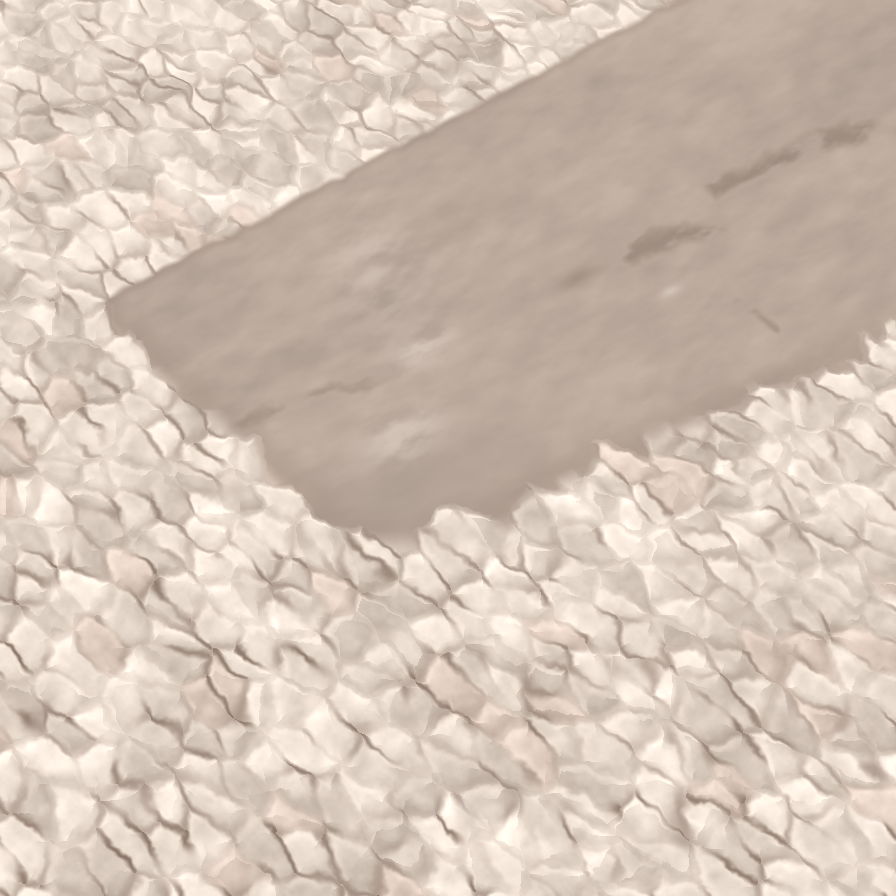
This texture is drawn by a three.js fragment shader. Its source:

```glsl
// A weathered stone slab lying diagonally in a bed of pale, sunlit gravel.
varying vec2 vUv;

const vec3 SLAB_LIGHT = vec3(0.770, 0.700, 0.645);
const vec3 SLAB_DARK = vec3(0.670, 0.605, 0.560);
const vec3 STAIN = vec3(0.560, 0.485, 0.440);
const vec3 CHALK = vec3(0.840, 0.780, 0.735);
const vec3 STONE_CREAM = vec3(0.965, 0.910, 0.860);
const vec3 STONE_GREY = vec3(0.835, 0.775, 0.730);
const vec3 STONE_PINK = vec3(0.880, 0.790, 0.735);
const vec3 CREVICE = vec3(0.560, 0.480, 0.430);

const vec2 TOP_CORNER = vec2(0.104, 0.659);
const vec2 LOW_CORNER = vec2(0.450, 0.388);
const vec2 TOP_NORMAL = vec2(0.464, -0.886);
const vec2 LEFT_NORMAL = vec2(0.665, 0.747);
const vec2 LOW_NORMAL = vec2(-0.403, 0.915);
const vec2 SLAB_DIR = vec2(0.895, 0.446);
const vec2 LIGHT_DIR = vec2(-0.55, 0.835);
const vec2 STONE_DIR = vec2(0.643, -0.766);  // long axis of the stones
const vec2 STONE_DENSITY = vec2(16.5, 25.0); // cells along and across it
const float PERSPECTIVE = 0.34;
const float STONE_OVERLAP = 0.72;            // how far stones break the slab edge
const float CREVICE_WIDTH = 0.30;

float hash(vec2 p) {
  vec3 q = fract(vec3(p.xyx) * 0.1031);
  q += dot(q, q.yzx + 33.33);
  return fract((q.x + q.y) * q.z);
}

float noise(vec2 p) {
  vec2 i = floor(p), f = fract(p);
  f = f * f * (3.0 - 2.0 * f);
  return mix(mix(hash(i), hash(i + vec2(1, 0)), f.x),
             mix(hash(i + vec2(0, 1)), hash(i + vec2(1, 1)), f.x), f.y);
}

float fbm(vec2 p) {
  float sum = 0.0, amp = 0.53;
  for (int i = 0; i < 4; i++) {
    sum += amp * noise(p);
    p = p * 2.03 + 17.3;
    amp *= 0.5;
  }
  return sum;
}

vec2 across(vec2 d) { return vec2(-d.y, d.x); }

// Canvas to gravel cells, and back
vec2 toCells(vec2 p) {
  vec2 q = p / (1.0 - PERSPECTIVE * p.y);
  return vec2(dot(q, STONE_DIR), dot(q, across(STONE_DIR))) * STONE_DENSITY + 40.0;
}

vec2 fromCells(vec2 c) {
  c = (c - 40.0) / STONE_DENSITY;
  vec2 q = c.x * STONE_DIR + c.y * across(STONE_DIR);
  return q / (1.0 + PERSPECTIVE * q.y);
}

// Inside distance to the two edges that the gravel overlaps, corner rounded
float pebbledEdge(vec2 p) {
  float a = dot(p - TOP_CORNER, LEFT_NORMAL);
  float b = dot(p - LOW_CORNER, LOW_NORMAL);
  float h = max(0.06 - abs(a - b), 0.0) / 0.06;
  return min(a, b) - h * h * 0.015;
}

float slabCover(vec2 p, vec2 center) {
  return smoothstep(-0.005, 0.005, pebbledEdge(mix(p, center, STONE_OVERLAP)));
}

float streak(vec2 p, vec2 a, vec2 b, float width) {
  vec2 d = b - a;
  float t = clamp(dot(p - a, d) / dot(d, d), 0.0, 1.0);
  return 1.0 - smoothstep(0.0, width, length(p - a - d * t));
}

float spot(vec2 p, vec2 center, vec2 size) {
  vec2 d = p - center;
  d = vec2(dot(d, SLAB_DIR), dot(d, across(SLAB_DIR))) / size;
  return exp(-dot(d, d));
}

vec3 stoneColor(vec2 id) {
  vec3 c = mix(STONE_GREY, STONE_CREAM, smoothstep(-0.1, 0.9, hash(id + 3.1)));
  return mix(c, STONE_PINK, 0.6 * step(0.92, hash(id + 9.7)));
}

vec3 slabColor(vec2 p) {
  vec2 s = vec2(dot(p, SLAB_DIR), dot(p, across(SLAB_DIR)));
  float grain = fbm(s * vec2(28.0, 60.0));
  float mottle = fbm(s * vec2(6.0, 10.0) + 5.0);
  vec3 c = mix(SLAB_DARK, SLAB_LIGHT, clamp(0.66 + 0.9 * (mottle - 0.5) + 0.9 * (grain - 0.5), 0.0, 1.0));
  c = mix(c, SLAB_DARK, 0.6 * spot(p, vec2(0.46, 0.45), vec2(0.16, 0.07)));
  // Cracks and stains
  vec2 w = p + 0.03 * (vec2(fbm(p * 24.0), fbm(p * 24.0 + 9.0)) - 0.5);
  float crack = max(streak(w, vec2(0.70, 0.72), vec2(0.80, 0.75), 0.018),
                    streak(w, vec2(0.80, 0.79), vec2(0.97, 0.866), 0.018));
  crack = max(crack, 0.7 * streak(w, vec2(0.25, 0.525), vec2(0.44, 0.587), 0.012));
  crack = max(crack, 0.7 * streak(w, vec2(0.82, 0.66), vec2(0.87, 0.63), 0.010));
  crack *= smoothstep(0.35, 0.65, grain);
  float stain = spot(p, vec2(0.645, 0.691), vec2(0.024, 0.010)) + 0.3 * spot(p, vec2(0.52, 0.76), vec2(0.06, 0.025));
  c = mix(c, STAIN, clamp(0.65 * crack + 0.5 * stain, 0.0, 0.7));
  // Chalky scuffs
  float scuff = spot(p, vec2(0.47, 0.612), vec2(0.035, 0.018)) + spot(p, vec2(0.45, 0.515), vec2(0.045, 0.025))
              + 0.5 * spot(p, vec2(0.42, 0.70), vec2(0.05, 0.06)) + spot(p, vec2(0.75, 0.677), vec2(0.012, 0.006));
  return mix(c, CHALK, clamp(scuff * smoothstep(0.25, 0.75, grain), 0.0, 0.8));
}

void main() {
  vec2 p = vUv;
  vec2 warp = vec2(fbm(p * 30.0), fbm(p * 30.0 + 31.0)) - 0.5;
  vec2 cell = toCells(p + 0.024 * warp);

  // Nearest two stones
  float near = 9.0, next = 9.0;
  vec2 nearId = vec2(0.0), nextId = vec2(0.0), nearPos = vec2(0.0), nextPos = vec2(0.0);
  for (int y = -2; y <= 2; y++) {
    for (int x = -2; x <= 2; x++) {
      vec2 id = floor(cell) + vec2(float(x), float(y));
      vec2 pos = id + 0.05 + 0.9 * vec2(hash(id), hash(id + 71.7));
      float d = length(cell - pos);
      if (d < near) {
        next = near; nextId = nearId; nextPos = nearPos;
        near = d; nearId = id; nearPos = pos;
      } else if (d < next) {
        next = d; nextId = id; nextPos = pos;
      }
    }
  }
  float gap = next - near;
  float blend = 0.5 * (1.0 - smoothstep(0.0, 0.25, gap));
  vec2 center = fromCells(nearPos), neighbor = fromCells(nextPos);

  // Gravel: softly tinted stones with a shaded side and broken crevices
  vec3 gravel = mix(stoneColor(nearId), stoneColor(nextId), blend);
  vec2 facing = normalize(neighbor - center + 1e-5);
  float rim = smoothstep(0.0, 0.2, gap) * (1.0 - smoothstep(0.2, 0.7, gap));
  gravel += 0.06 * dot(facing, LIGHT_DIR) * rim + 0.20 * (fbm(p * 40.0) - 0.5);
  float sideways = abs(dot(facing, across(STONE_DIR)));
  float depth = smoothstep(0.30, 0.85, noise(p * 30.0 + 4.0)) * mix(0.35, 1.0, sideways) + 0.12;
  depth *= mix(0.95, 0.60, smoothstep(0.2, 0.8, p.y + 0.3 * p.x));
  gravel = mix(gravel, CREVICE, depth * (1.0 - smoothstep(0.0, CREVICE_WIDTH, gap)));

  // Slab under the overlapping stones, straight along its upper edge
  float top = dot(p - TOP_CORNER, TOP_NORMAL) + 0.006 * (noise(p * 60.0) - 0.5);
  float cover = mix(slabCover(p, center), slabCover(p, neighbor), blend) * smoothstep(-0.004, 0.004, top);
  float contact = 1.0 - smoothstep(0.0, 0.04, pebbledEdge(p));
  float lip = 1.0 - smoothstep(0.0, 0.012, top);
  vec3 slab = mix(slabColor(p), STAIN, 0.25 * contact + 0.30 * lip);

  gl_FragColor = vec4(clamp(mix(gravel, slab, cover), 0.0, 1.0), 1.0);
}
```
